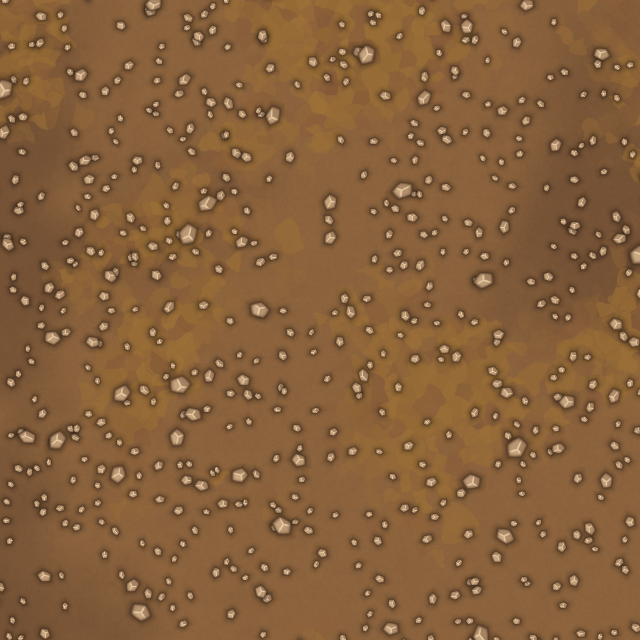
Reproduce this texture procedurally as a WebGL 1 fragment shader.

```glsl
precision highp float;
// Dry brown soil with ochre crusts and scattered faceted pebbles.
// Soil is layered value noise, crusts are Voronoi shards gated by a noise
// mask, and pebbles are rounded polygons on two jittered grids.

uniform vec2 u_resolution;

const float TAU = 6.28319;
const vec3 SOIL = vec3(0.545, 0.386, 0.238);
const vec3 SOIL_DARK = vec3(0.460, 0.322, 0.208);
const vec3 OCHRE = vec3(0.605, 0.432, 0.205);
const vec3 RUST = vec3(0.525, 0.355, 0.220);
const vec3 STONE_RIM = vec3(0.330, 0.225, 0.155);
const vec3 STONE = vec3(0.600, 0.465, 0.340);
const vec3 STONE_LIT = vec3(0.790, 0.660, 0.510);
const vec3 STONE_GLINT = vec3(0.930, 0.820, 0.670);

vec2 hash2(vec2 p) {
  vec3 q = fract(p.xyx * vec3(0.1031, 0.1030, 0.0973));
  q += dot(q, q.yzx + 33.33);
  return fract((q.xx + q.yz) * q.zy);
}

float noise(vec2 p) {
  vec2 i = floor(p), f = fract(p);
  f = f * f * (3.0 - 2.0 * f);
  float low = mix(hash2(i).x, hash2(i + vec2(1, 0)).x, f.x);
  float high = mix(hash2(i + vec2(0, 1)).x, hash2(i + vec2(1, 1)).x, f.x);
  return mix(low, high, f.y);
}

float fbm(vec2 p) {
  float sum = 0.0, weight = 0.53;
  for (int i = 0; i < 4; i++) {
    sum += weight * noise(p);
    p = mat2(0.8, 0.6, -0.6, 0.8) * p * 2.03 + 17.3;
    weight *= 0.5;
  }
  return sum;
}

vec3 soil(vec2 uv) {
  float tone = smoothstep(0.20, 0.56, fbm(uv * 3.2 + 41.0));
  float grain = noise(uv * 260.0) + fbm(uv * 45.0) - 1.0;
  return mix(SOIL_DARK, SOIL, tone) * (1.0 + 0.035 * grain);
}

// Angular shards: each cell decides by its own site whether it shows.
vec3 addCrust(vec3 ground, vec2 uv, float scale, float opacity, float pixel) {
  vec2 p = uv * scale + 0.5 * (vec2(noise(uv * scale * 1.7), noise(uv * scale * 1.7 + 50.0)) - 0.5);
  vec2 base = floor(p), site = base;
  float nearest = 9.0, second = 9.0;
  for (int y = -1; y <= 1; y++) {
    for (int x = -1; x <= 1; x++) {
      vec2 cell = base + vec2(x, y);
      float d = length(cell + hash2(cell + scale) - p);
      if (d < nearest) {
        second = nearest;
        nearest = d;
        site = cell;
      } else {
        second = min(second, d);
      }
    }
  }
  vec2 pick = hash2(site + 71.0);
  float mask = fbm((site + 0.5) / scale * 4.6 + 8.0) + 0.20 * (pick.x - 0.5);
  float shown = smoothstep(0.55, 0.67, mask);
  float seam = smoothstep(0.0, 0.04 + 2.0 * pixel * scale, second - nearest);
  vec3 tint = mix(RUST, OCHRE, smoothstep(0.05, 0.5, pick.y)) * (0.95 + 0.09 * pick.x);
  return mix(ground, tint, shown * opacity * mix(0.55, 1.0, seam));
}

// Three planes meet at an off-centre peak; their ridges catch the light.
vec3 stoneColor(vec2 q, float radial, vec2 seed) {
  vec2 f = q - 0.45 * (seed - 0.5);
  float first = -9.0, second = -9.0, lit = 0.0;
  for (int i = 0; i < 3; i++) {
    float angle = TAU * (seed.x + float(i) / 3.0);
    vec2 facing = vec2(cos(angle), sin(angle));
    float height = dot(f, facing);
    if (height > first) {
      second = first;
      first = height;
      lit = 0.5 + 0.5 * dot(facing, vec2(-0.8, -0.6));
    } else {
      second = max(second, height);
    }
  }
  float ridge = 1.0 - smoothstep(0.0, 0.30, first - second);
  float inner = 1.0 - smoothstep(0.45, 0.95, radial);
  vec3 color = mix(STONE, STONE_LIT, inner * (0.25 + 0.75 * lit));
  color = mix(color, STONE_GLINT, inner * ridge * 0.9);
  return mix(color, STONE_RIM, 0.85 * smoothstep(0.72, 1.02, radial));
}

vec3 addPebbles(vec3 color, vec2 uv, float cells, vec2 sizes, float density, float pixel) {
  vec2 base = floor(uv * cells);
  for (int y = -1; y <= 1; y++) {
    for (int x = -1; x <= 1; x++) {
      vec2 cell = base + vec2(x, y);
      vec2 pick = hash2(cell + cells * 3.0), seed = hash2(cell + cells * 7.0);
      if (pick.x > density * (0.5 + noise(cell * 0.4 + cells))) continue;
      float radius = mix(sizes.x, sizes.y, pick.y * pick.y);
      vec2 p = uv - (cell + hash2(cell + cells)) / cells;
      float turn = TAU * seed.y, c = cos(turn), s = sin(turn);
      vec2 q = mat2(c, -s, s, c) * p / (radius * vec2(1.12, 0.78 + 0.18 * seed.x));
      // Blend a circle with a pentagon for softened corners.
      float sector = mod(atan(q.y, q.x) + TAU * seed.x, TAU / 5.0) - TAU / 10.0;
      float radial = length(q) * mix(1.0, 1.1 * cos(sector), 0.65);
      float d = (radial - 1.0) * radius * 0.9;
      float halo = exp(-max(d, 0.0) / (0.0022 + 0.12 * radius));
      color *= 1.0 - 0.36 * halo * (1.0 - smoothstep(0.006, 0.012, d));
      // Undo the turn so that every stone shares one light direction.
      vec2 lightSpace = mat2(c, s, -s, c) * q;
      float cover = 1.0 - smoothstep(-pixel, pixel, d);
      color = mix(color, stoneColor(lightSpace, radial, seed), cover);
    }
  }
  return color;
}

void main() {
  vec2 uv = gl_FragCoord.xy / u_resolution.y;
  float pixel = 0.7 / u_resolution.y;
  vec3 color = soil(uv);
  color = addCrust(color, uv, 26.0, 0.55, pixel);
  color = addCrust(color, uv + 0.013, 44.0, 0.60, pixel);
  color = addPebbles(color, uv, 34.0, vec2(0.0052, 0.0085), 0.46, pixel);
  color = addPebbles(color, uv, 14.0, vec2(0.0095, 0.0160), 0.36, pixel);
  gl_FragColor = vec4(color, 1.0);
}
```
